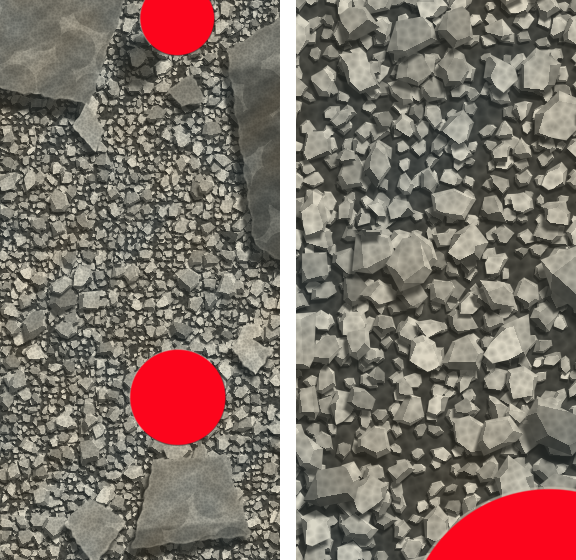
Left, the full canvas; right, a detail of the centre.
Reproduce this texture procedurally as a Shadertoy shader.

```glsl
const vec2 SUN = vec2(0.45, 0.89);

float hash(vec2 p) {
    vec3 q = fract(vec3(p.xyx) * 0.1031);
    q += dot(q, q.yzx + 33.33);
    return fract((q.x + q.y) * q.z);
}

vec2 hash2(vec2 p) {
    return vec2(hash(p), hash(p + 71.7));
}

// Cellular noise: distance to the nearest scattered point
float cells(vec2 p) {
    float d = 1.0;
    for (int k = 0; k < 9; k++) {
        vec2 c = floor(p) + vec2(k % 3 - 1, k / 3 - 1);
        d = min(d, length(c + hash2(c) - p));
    }
    return d;
}

float waves(vec2 p) {
    return sin(p.x + 1.7 * sin(p.y * 0.7)) * 0.5
         + sin(p.y * 1.9 + 2.0 * sin(p.x * 1.3)) * 0.3
         + sin(dot(p, vec2(3.1, -2.7))) * 0.2;
}

// Angular stone: x = outline distance, y = facet brightness
vec2 stone(vec2 q, vec2 id) {
    float turn = 6.283 * hash(id + 5.3);
    float size = mix(0.34, 0.6, hash(id + 9.1));
    vec2 axis = vec2(cos(turn), sin(turn));
    q += axis * dot(q, axis) * 0.5 * hash(id + 3.7);
    vec2 tilt = hash2(id + 13.0) - 0.5;
    float outline = -9.0;
    float height = size * 0.28 + dot(q, tilt) * 0.8;
    float light = 0.73 + 0.35 * dot(tilt, SUN);
    for (int i = 0; i < 6; i++) {
        vec2 r = hash2(id + float(i) * 17.3);
        float a = turn + (float(i) + 0.75 * r.x) * 1.047;
        vec2 n = vec2(cos(a), sin(a));
        float e = dot(q, n) - size * (0.65 + 0.4 * r.y);
        float rise = -e * mix(0.7, 2.2, r.x);
        outline = max(outline, e);
        if (rise < height) {
            height = rise;
            light = 0.53 + 0.34 * dot(n, SUN) + 0.12 * (r.y - 0.5);
        }
    }
    return vec2(outline, light);
}

// One scatter of stones, each shading those below it
void scatter(inout float tone, vec2 p, float count, float share, float px) {
    vec2 g = p * count;
    float blur = px * count * 0.8;
    for (int k = 0; k < 9; k++) {
        vec2 id = floor(g) + vec2(k % 3 - 1, k / 3 - 1);
        vec2 key = id + count * 3.0 + 40.0;
        if (hash(key + 27.0) > share) continue;
        vec2 q = g - id - 0.5 - (hash2(key) - 0.5) * 0.5;
        float shade = stone(q + SUN * 0.17, key).x;
        tone *= mix(1.0, 0.3, smoothstep(0.06, -0.06, shade));
        vec2 s = stone(q, key);
        float body = s.y + 0.16 * (hash(key + 2.0) - 0.5);
        tone = mix(tone, body, smoothstep(blur, -blur, s.x));
    }
}

float edge(vec2 p, vec2 a, vec2 b) {
    vec2 e = normalize(b - a);
    return dot(p - a, vec2(-e.y, e.x));
}

// Convex block with clockwise corners
float block(vec2 p, vec2 a, vec2 b, vec2 c, vec2 d) {
    return max(max(edge(p, a, b), edge(p, b, c)), max(edge(p, c, d), edge(p, d, a)));
}

void slab(inout float tone, vec2 p, vec2 a, vec2 b, vec2 c, vec2 d, float body, float drop, float px) {
    vec2 rough = p + 0.006 * vec2(waves(p.yx * 55.0), waves(p * 47.0));
    float shade = block(rough + SUN * drop, a, b, c, d);
    tone *= mix(1.0, 0.25, smoothstep(0.012, -0.008, shade));
    float dist = block(rough, a, b, c, d);
    float face = body + 0.05 * waves(p * 24.0) + 0.05 * waves(p.yx * vec2(70.0, 35.0));
    face -= 0.12 * smoothstep(0.04, 0.0, cells(p * 9.0) - 0.62);
    face += 0.1 * smoothstep(-0.014, 0.0, dist);
    tone = mix(tone, face, smoothstep(px, -px, dist));
}

void disc(inout vec3 col, vec2 p, float radius, float px) {
    float d = length(p) - radius;
    vec3 rim = mix(vec3(0.12), vec3(0.8, 0.77, 0.7), step(0.0, p.y - p.x));
    col = mix(col, rim, 0.6 * smoothstep(px, -px, d - 0.003));
    col = mix(col, vec3(0.99, 0.02, 0.11), smoothstep(px, -px, d));
}

void mainImage(out vec4 fragColor, in vec2 fragCoord) {
    float px = 1.0 / iResolution.x;
    vec2 p = fragCoord * px;

    // Rubble, fine to coarse, coarser toward the bottom
    float low = smoothstep(1.8, 0.5, p.y);
    float tone = 0.12 + 0.15 * cells(p * 80.0);
    scatter(tone, p, 47.0, 0.85, px);
    scatter(tone, p, 29.0, 0.75, px);
    scatter(tone, p, 18.0, 0.4 + 0.25 * low, px);
    scatter(tone, p, 11.5, 0.1 + 0.22 * low, px);

    // Shaded hollow beside the upper slab
    float hollow = length((p - vec2(0.49, 1.78)) * vec2(1.0, 0.85)) + 0.012 * waves(p * 40.0);
    tone *= mix(0.35, 1.0, smoothstep(0.06, 0.1, hollow));

    // Large blocks
    slab(tone, p, vec2(-0.1, 1.7), vec2(-0.1, 2.1), vec2(0.48, 2.1), vec2(0.32, 1.63), 0.56, 0.07, px);
    float cap = 0.2 * smoothstep(1.74, 1.78, p.y + 0.15 * (0.9 - p.x));
    slab(tone, p, vec2(0.91, 1.12), vec2(0.81, 1.82), vec2(1.1, 2.0), vec2(1.1, 1.02), 0.4 + cap, 0.05, px);
    float front = 0.2 * smoothstep(0.12, 0.1, p.y - 0.08 * (p.x - 0.5));
    slab(tone, p, vec2(0.47, 0.04), vec2(0.55, 0.36), vec2(0.8, 0.37), vec2(0.9, 0.09), 0.65 - front, 0.04, px);
    slab(tone, p, vec2(0.82, 0.76), vec2(0.87, 0.8), vec2(0.98, 0.75), vec2(0.91, 0.66), 0.8, 0.03, px);
    slab(tone, p, vec2(0.23, 0.13), vec2(0.32, 0.22), vec2(0.45, 0.14), vec2(0.34, -0.02), 0.7, 0.03, px);
    slab(tone, p, vec2(0.6, 1.68), vec2(0.69, 1.74), vec2(0.73, 1.64), vec2(0.65, 1.62), 0.62, 0.03, px);
    slab(tone, p, vec2(0.26, 1.55), vec2(0.31, 1.64), vec2(0.37, 1.53), vec2(0.34, 1.46), 0.78, 0.03, px);

    // Mineral grain and warm grey colouring
    tone *= 1.0 + 0.3 * (cells(p * 110.0) - 0.45) + 0.2 * (cells(p * 45.0) - 0.45);
    vec3 col = mix(vec3(0.13, 0.135, 0.12), vec3(0.86, 0.84, 0.77), clamp(tone, 0.0, 1.0));
    col += vec3(0.014, 0.0, -0.014) * waves(p * 13.0);

    // Red discs
    disc(col, p - vec2(0.633, 1.935), 0.132, px);
    disc(col, p - vec2(0.635, 0.581), 0.17, px);
    fragColor = vec4(col, 1.0);
}
```
